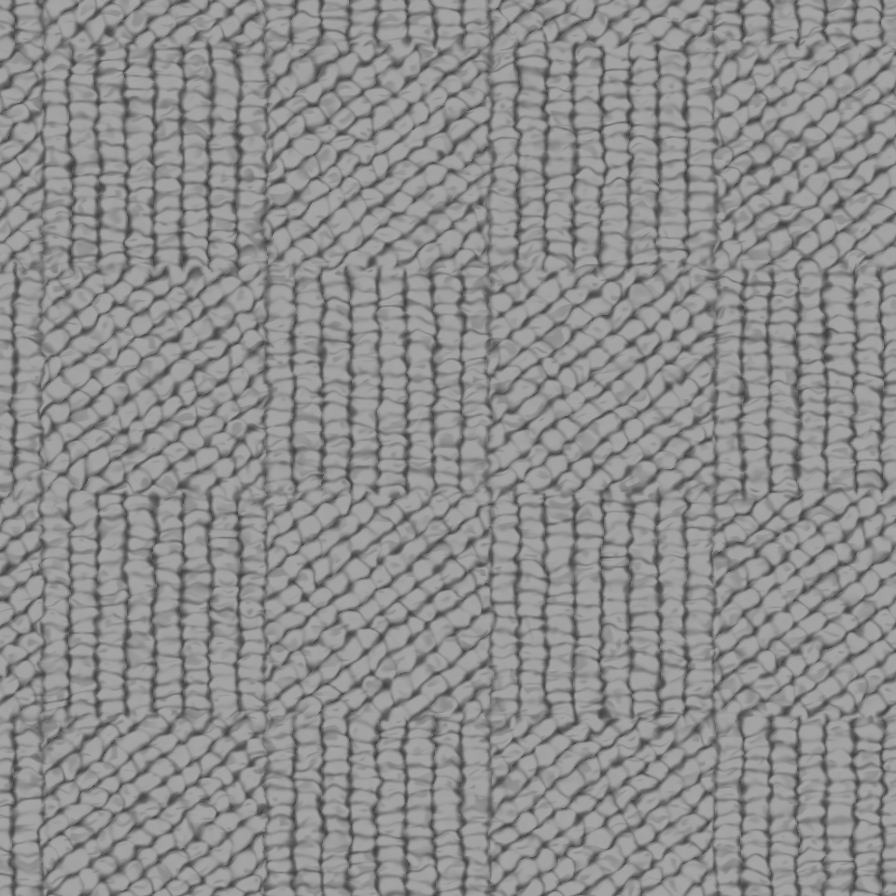
A WebGL 2 fragment shader for this texture:

```glsl
#version 300 es
precision highp float;

uniform vec2 u_resolution;
out vec4 outColor;

float hash(vec2 p) {
    vec3 q = fract(vec3(p.xyx) * 0.1031);
    q += dot(q, q.yzx + 33.33);
    return fract((q.x + q.y) * q.z);
}

float noise(vec2 p) {
    vec2 cell = floor(p);
    vec2 f = fract(p);
    f = f * f * (3.0 - 2.0 * f);
    float low = mix(hash(cell), hash(cell + vec2(1.0, 0.0)), f.x);
    float high = mix(hash(cell + vec2(0.0, 1.0)), hash(cell + vec2(1.0)), f.x);
    return mix(low, high, f.y);
}

vec2 noise2(vec2 p) {
    return vec2(noise(p), noise(p + 47.3)) - 0.5;
}

float softLine(float dist, float width) {
    return exp(-dist * dist / (2.0 * width * width));
}

// Ink of one ribbed field: seams at constant x, short rungs between them
float ribs(vec2 p, vec2 spacing, float rungInk) {
    vec2 grid = p / spacing;
    float wale = floor(grid.x);
    float side = fract(grid.x) - 0.5;
    float seamDist = (0.5 - abs(side)) * spacing.x;

    // Rungs arch, tilt and drift independently in every wale
    float row = grid.y + hash(vec2(wale, 3.0)) + 0.6 * side * side;
    row += 0.5 * noise(vec2(wale * 7.0, grid.y * 0.5));
    vec2 stitch = vec2(wale, floor(row));
    float tilt = (hash(stitch) - 0.5) * 0.8;
    float rungDist = abs(fract(row) - 0.5 - tilt * side) * spacing.y;

    // Seams swell into dark knots where rungs meet them
    float knot = softLine(rungDist, 0.0042);
    float wear = noise(p * 125.0);
    float seam = softLine(seamDist, 0.0012 + 0.0007 * wear + 0.0009 * knot);
    seam *= 0.15 + 0.9 * wear + 0.8 * knot;

    // Rungs break up toward the middle of the wale
    float rung = softLine(rungDist, 0.0013 + 0.0006 * hash(stitch + 19.0));
    rung *= 0.2 + 0.6 * hash(stitch + 71.0);
    rung *= (0.3 + noise(p * 130.0 + 13.0)) * (0.75 + 1.5 * side * side);
    return seam + rungInk * rung;
}

void main() {
    vec2 uv = gl_FragCoord.xy / u_resolution;

    // Uneven hand of the yarn
    vec2 p = uv + 0.006 * noise2(uv * 32.0) + 0.006 * noise2(uv * 85.0 + 9.0);
    vec2 board = p - vec2(0.047, 0.2);

    // Upright and slanted ribs alternate on a four by four board
    float upright = ribs(board, vec2(1.0 / 32.0, 1.0 / 64.0), 1.0);
    vec2 along = vec2(0.79, 0.613);
    vec2 slanted = vec2(dot(board, vec2(-along.y, along.x)), dot(board, along));
    float slant = ribs(slanted + 5.0, vec2(0.0226, 0.024), 0.75);
    vec2 wave = sin(12.56637 * board);
    float checker = smoothstep(-0.06, 0.06, wave.x * wave.y);
    float ink = mix(slant, upright, checker);

    // Stray soft flecks, denser along the block edges
    float edge = exp(-10.0 * min(abs(wave.x), abs(wave.y)));
    vec2 lint = p + 0.01 * noise2(uv * 50.0 + 60.0);
    float fleck = noise(vec2(lint.x + 0.3 * lint.y, lint.y - 0.2 * lint.x) * vec2(85.0, 180.0) + 31.0);
    ink += (0.25 + 0.3 * edge) * smoothstep(0.55, 1.0, fleck);

    vec3 yarn = vec3(0.64 + 0.015 * (noise(uv * 140.0) - 0.5));
    vec3 gap = vec3(0.2);
    outColor = vec4(mix(yarn, gap, 1.0 - exp(-0.85 * ink)), 1.0);
}
```
